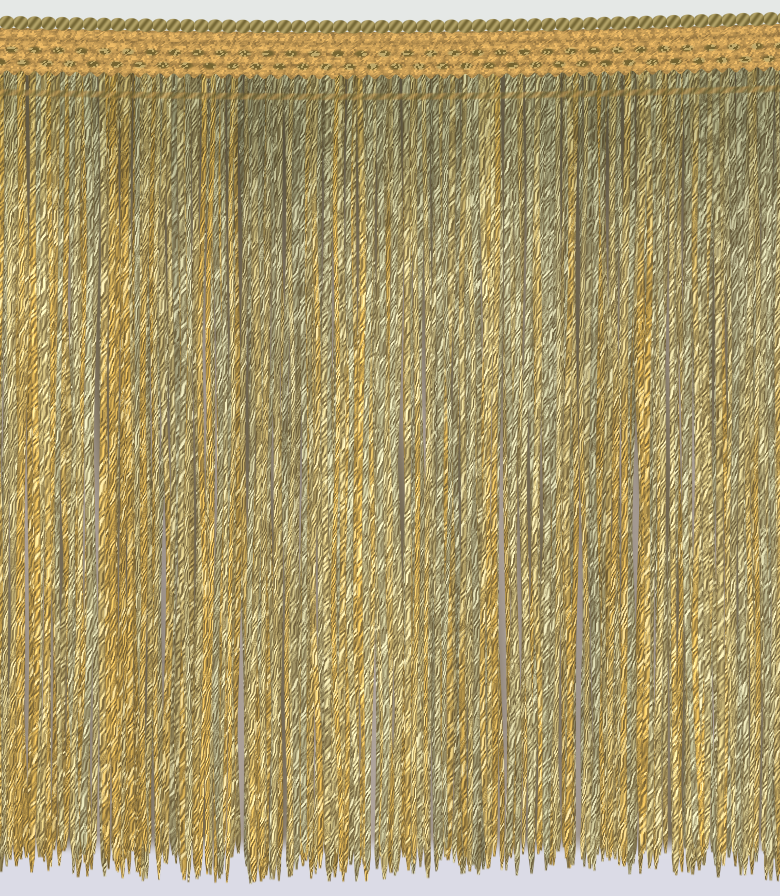
A WebGL 1 fragment shader for this texture:

```glsl
precision highp float;
uniform vec2 u_resolution;

// Layout, in canvas heights measured down from the top
const float CORD_Y = 0.025;
const float CORD_HALF = 0.0075;
const float BAND_TOP = 0.031;
const float BAND_END = 0.081;
const float STITCH_Y = 0.103;
const float HEM_Y = 0.966;
// Threads
const float THREADS = 80.0;
const float THREAD_HALF = 0.0037;
const float TWISTS = 118.0;
const float KNIT = 0.0155;
// Colours
const vec3 PAPER_TOP = vec3(0.90, 0.91, 0.90);
const vec3 PAPER_LOW = vec3(0.86, 0.86, 0.90);
const vec3 GAP = vec3(0.42, 0.38, 0.30);
const vec3 GAP_LIGHT = vec3(0.63, 0.59, 0.56);
const vec3 GOLD = vec3(0.87, 0.71, 0.34);
const vec3 STRAW = vec3(0.82, 0.75, 0.50);
const vec3 SAGE = vec3(0.72, 0.71, 0.56);
const vec3 UMBER = vec3(0.34, 0.28, 0.16);
const vec3 SHINE = vec3(0.96, 0.94, 0.78);
const vec3 TAN = vec3(0.76, 0.60, 0.33);
const vec3 OLIVE = vec3(0.42, 0.37, 0.18);

float hash(vec2 p) {
  vec3 q = fract(vec3(p.xyx) * 0.1031);
  q += dot(q, q.yzx + 33.33);
  return fract((q.x + q.y) * q.z);
}

float inside(float d, float px) {
  return 1.0 - smoothstep(-px, px, d);
}

// Colour of a twisted strand; u runs across it from -1 to 1
vec3 twistedStrand(float u, float y, vec2 id, vec3 dye) {
  float h = hash(id + 3.7);
  float pitch = TWISTS * (0.8 + 0.4 * hash(id + 8.2));
  float phase = y * pitch + (0.55 + 0.5 * h) * u + 9.0 * h;
  phase += 0.35 * sin(y * 137.0 + 40.0 * h) + 0.2 * sin(y * 311.0 + 70.0 * h);
  float ply = 0.5 - 0.5 * cos(6.2832 * phase);
  float key = id.x + 41.0 * id.y;
  float glint = hash(vec2(floor(phase), key));
  float fleck = hash(vec2(floor(phase * 2.0 + 0.5), key + floor(u * 1.5 + 7.0)));
  float light = 0.24 + ply * (0.28 + 0.50 * glint) + 0.38 * (fleck - 0.3);
  light *= 1.0 - 0.35 * u * u;
  vec3 c = mix(UMBER, dye, clamp(light * 1.25, -0.1, 1.15));
  return mix(c, SHINE, 0.75 * smoothstep(0.5, 0.95, 0.6 * glint + 0.4 * fleck) * (0.3 + 0.7 * ply));
}

// One sheet of hanging threads painted over what lies behind
vec3 threadSheet(vec3 back, vec2 p, float layer, float px) {
  float sway = 0.004 * sin(p.x * 19.0 + layer * 2.1) * p.y
             + 0.0025 * sin(p.y * 9.0 + p.x * 31.0 + layer * 4.0) * p.y;
  float x = (p.x + sway) * THREADS + layer * 0.37;
  vec3 c = back;
  for (int i = -1; i <= 1; i++) {
    vec2 id = vec2(floor(x) + float(i) + 20.0, layer);
    float h = hash(id);
    float lean = (hash(id + 7.3) - 0.5) * (0.4 + 0.75 * p.y * p.y);
    lean += 0.17 * sin(p.y * (6.0 + 9.0 * h) + 40.0 * h);
    float d = (x - (id.x - 20.0) - 0.5 - lean) / THREADS;
    float fray = HEM_Y + 0.034 * (hash(id + 5.1) - 0.55)
               + 0.005 * sin(p.x * 9.0 - 1.0);
    float halfWidth = THREAD_HALF * (0.65 + 0.4 * hash(id + 1.9));
    halfWidth *= 1.0 - 0.55 * smoothstep(fray - 0.02, fray, p.y);
    float cover = inside(abs(d) - halfWidth, px) * inside(p.y - fray, 2.0 * px);
    cover *= step(0.12, hash(id + 11.4));

    // Warm dye gathers at the left and toward the hem
    float warmth = 0.08 + 0.85 * hash(id + 13.0) + 0.30 * (0.40 - p.x)
                 + 0.32 * (p.y - 0.45) + 0.12 * sin(p.y * 11.0 + 30.0 * h);
    vec3 dye = mix(SAGE, STRAW, smoothstep(0.20, 0.55, warmth));
    dye = mix(dye, GOLD, smoothstep(0.55, 0.85, warmth));
    dye *= 0.80 + 0.065 * layer;
    c = mix(c, twistedStrand(clamp(d / halfWidth, -1.0, 1.0), p.y, id, dye), cover);
  }
  return c;
}

// Knitted heading: tan loops with two rows of olive eyelets
vec3 knitBand(vec2 p, float px) {
  vec2 g = vec2(p.x / KNIT, (p.y - BAND_TOP) / 0.0125);
  g.x += 0.5 * mod(floor(g.y), 2.0);
  vec2 f = fract(g) - 0.5;
  float loopLight = 1.0 - smoothstep(0.15, 0.60, length(f * vec2(0.85, 1.0)));
  float fibre = hash(floor(vec2(p.x * 420.0 + p.y * 200.0, p.y * 420.0)));
  vec3 c = TAN * (0.74 + 0.22 * loopLight + 0.30 * fibre);
  for (int row = 0; row < 2; row++) {
    float r = float(row);
    float cell = p.x / 0.026 + 0.5 * r;
    vec2 q = vec2((fract(cell) - 0.5) * 0.026, p.y - 0.055 - 0.0145 * r);
    float eye = inside(length(q * vec2(0.55, 1.0)) - 0.0036, 2.0 * px);
    float spark = step(0.6, fibre);
    c = mix(c, mix(OLIVE, STRAW, 0.8 * spark), 0.85 * eye);
  }
  return c;
}

void main() {
  float px = 0.7 / u_resolution.y;
  vec2 p = gl_FragCoord.xy / u_resolution.y;
  p.y = 1.0 - p.y;
  // The heading sags gently and rises to the right
  vec2 head = vec2(p.x, p.y - 0.007 * sin(3.6 * p.x) + 0.005 * p.x);
  vec3 c = mix(PAPER_TOP, PAPER_LOW, smoothstep(0.0, 1.0, p.y));

  // Fringe, from the shadowed gaps to the front sheet
  float gapTone = 0.5 + 0.5 * sin(p.x * 83.0 + 2.0 * sin(p.y * 6.0));
  vec3 shadow = mix(GAP, GAP_LIGHT, gapTone * smoothstep(0.12, 0.5, p.y));
  vec3 fringe = mix(shadow, c, smoothstep(0.93, 0.955, p.y));
  for (int i = 0; i < 5; i++) fringe = threadSheet(fringe, p, float(i), px);
  float rootShade = 1.0 - smoothstep(0.10, 0.32, head.y);
  float fold = 0.03 * sin(p.x * 14.0 + 3.0 * p.y) + 0.03 * sin(p.x * 37.0 - 2.0 * p.y);
  vec3 tone = mix(vec3(1.04), vec3(0.86, 0.87, 0.84), rootShade) + fold;
  c = mix(c, fringe * mix(tone, vec3(1.0), smoothstep(0.93, 0.96, p.y)),
          inside(BAND_TOP - head.y, px));

  // Chain stitch across the thread roots
  float stitchWave = 0.5 + 0.5 * sin(p.x * 410.0 + head.y * 500.0);
  float stitch = inside(abs(head.y - STITCH_Y) - 0.0035, 2.0 * px);
  c = mix(c, mix(OLIVE, TAN, stitchWave), 0.6 * stitch);

  // Knitted band with a scalloped lower edge
  float scallop = 0.0025 * cos(6.2832 * p.x / KNIT);
  float band = inside(head.y - BAND_END - scallop, px) * inside(BAND_TOP - head.y, px);
  c = mix(c, knitBand(head, px), band);

  // Beaded cord along the top
  vec2 bead = vec2((fract(p.x / KNIT) - 0.5) * KNIT, head.y - CORD_Y);
  float cord = inside(length(bead * vec2(0.85, 1.0)) - CORD_HALF, px);
  float slant = 0.5 + 0.5 * sin(bead.x * 650.0 + bead.y * 500.0);
  c = mix(c, mix(OLIVE, STRAW, 0.1 + 0.6 * slant), cord);

  gl_FragColor = vec4(clamp(c, 0.0, 1.0), 1.0);
}
```
